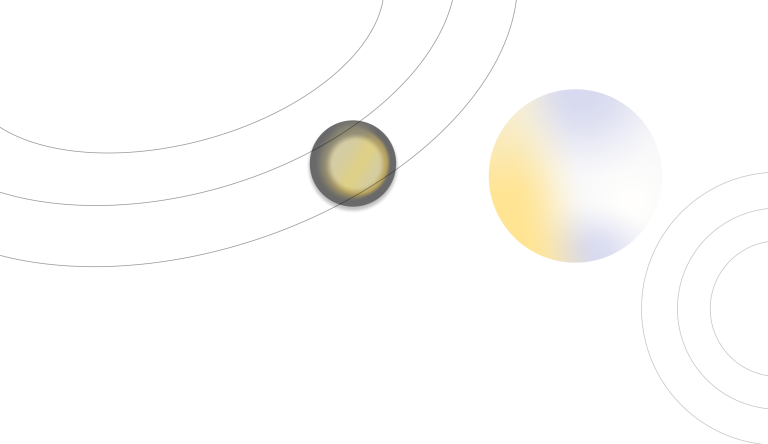
Write a Shadertoy shader that draws this background.

```glsl
// Lengths are fractions of the canvas width
const vec3 PAPER = vec3(1.0);
const vec3 ARC_INK = vec3(0.50);
const vec3 RING_INK = vec3(0.72);
const float LINE_WIDTH = 0.0008;

const vec2 RING_CENTER = vec2(1.0130, 0.1762);
const float RING_RADII[3] = float[3](0.0882, 0.1309, 0.1777);

// Tilted ellipses: lowest point, then (lean, width, closing)
const vec2 ARC_LOW[3] = vec2[3](vec2(0.1406, 0.3789), vec2(0.1250, 0.3105), vec2(0.1224, 0.2309));
const vec3 ARC_SHAPE[3] = vec3[3](vec3(0.52, 0.829, 2.53), vec3(0.42, 1.046, 2.18), vec3(0.44, 1.159, 2.03));

const vec2 PEARL_CENTER = vec2(0.7493, 0.3490);
const float PEARL_RADIUS = 0.1129;
const vec3 PEARL_BASE = vec3(0.973, 0.973, 0.978);
const vec3 PEARL_SHEEN = vec3(1.0, 0.998, 0.99);
const vec3 LAVENDER = vec3(0.845, 0.855, 0.940);
const vec3 YELLOW = vec3(1.0, 0.895, 0.58);
const vec3 CREAM = vec3(0.97, 0.93, 0.80);

const vec2 BEAD_CENTER = vec2(0.4596, 0.3652);
const float BEAD_RADIUS = 0.0562;
const vec3 BEAD_RIM = vec3(0.41, 0.41, 0.415);
const vec3 BEAD_DUSK = vec3(0.57, 0.55, 0.46);
const vec3 BEAD_GOLD = vec3(0.73, 0.64, 0.35);
const vec3 BEAD_CORE = vec3(0.83, 0.80, 0.64);
const vec3 BEAD_STRIPE = vec3(0.88, 0.82, 0.51);
const float SHADOW_STRENGTH = 0.24;

// 1 inside a unit disc, falling to 0 across a soft edge
float disc(vec2 q, float radius, float softness) {
    return 1.0 - smoothstep(radius - softness, radius + softness, length(q));
}

// Coverage of a thin line that keeps its weight below one pixel
float stroke(float dist, float px) {
    float core = 0.5 * max(LINE_WIDTH - px, 0.0);
    return min(LINE_WIDTH / px, 1.0) * (1.0 - smoothstep(0.0, 1.0, (abs(dist) - core) / px));
}

// First-order distance to a leaning ellipse
float arcDistance(vec2 p, vec2 low, vec3 shape) {
    float rise = p.y - low.y;
    float side = p.x - low.x - shape.x * rise;
    float field = side * side - shape.y * rise + shape.z * rise * rise;
    vec2 slope = vec2(2.0 * side, 2.0 * (shape.z * rise - shape.x * side) - shape.y);
    return field / max(length(slope), 1e-4);
}

vec3 pearlColor(vec2 q) {
    float top = 1.0 - smoothstep(0.1, 1.1, length((q - vec2(0.05, 1.0)) * vec2(0.9, 1.0)));
    float bottom = 1.0 - smoothstep(0.05, 0.75, length((q - vec2(0.12, -0.93)) * vec2(0.8, 1.1)));
    float sheen = exp(-dot(q - vec2(0.65, -0.3), q - vec2(0.65, -0.3)) * 6.0);
    float warm = 1.0 - smoothstep(-0.75, 0.12, q.x + 0.18 * q.y);
    vec3 col = mix(PEARL_BASE, PEARL_SHEEN, sheen);
    col = mix(col, LAVENDER, max(top, bottom));
    return mix(col, mix(YELLOW, CREAM, smoothstep(-0.3, 0.8, q.y)), warm);
}

vec3 beadColor(vec2 q, float px) {
    float goldSide = smoothstep(-0.8, 0.8, dot(q, vec2(0.75, -0.66)));
    float edge = mix(0.14, 0.04, smoothstep(-0.6, 0.6, q.x)) + px;
    vec3 col = mix(BEAD_RIM, mix(BEAD_DUSK, BEAD_GOLD, goldSide), disc(q - vec2(0.04, 0.02), 0.79, edge));
    // Hazy cap near the top
    col = mix(col, BEAD_DUSK, 0.7 * disc((q - vec2(0.0, 0.72)) * vec2(0.8, 1.3), 0.3, 0.2));
    // Bright core with a diagonal stripe
    float across = dot(q - vec2(0.18, 0.0), normalize(vec2(1.0, -0.6)));
    vec3 core = mix(BEAD_CORE, BEAD_STRIPE, 0.85 * exp(-12.0 * across * across));
    return mix(col, core, disc(q - vec2(0.07, -0.01), 0.63, 0.08 + px));
}

void mainImage(out vec4 fragColor, in vec2 fragCoord) {
    float px = 1.0 / iResolution.x;
    vec2 p = fragCoord * px;
    vec3 col = PAPER;

    // Large pearl
    vec2 q = (p - PEARL_CENTER) / PEARL_RADIUS;
    col = mix(col, pearlColor(q), disc(q, 1.0, 0.7 * px / PEARL_RADIUS));

    // Small bead and its shadow
    q = (p - BEAD_CENTER) / BEAD_RADIUS;
    float beadPx = px / BEAD_RADIUS;
    col *= 1.0 - SHADOW_STRENGTH * disc(q + vec2(0.0, 0.07), 1.02, 0.07);
    col = mix(col, beadColor(q, beadPx), disc(q, 1.0, 0.7 * beadPx));

    // Orbit arcs and corner rings
    for (int i = 0; i < 3; i++) {
        float arc = stroke(arcDistance(p, ARC_LOW[i], ARC_SHAPE[i]), px);
        float ring = stroke(length(p - RING_CENTER) - RING_RADII[i], px);
        col *= mix(vec3(1.0), ARC_INK, arc) * mix(vec3(1.0), RING_INK, ring);
    }

    fragColor = vec4(col, 1.0);
}
```
